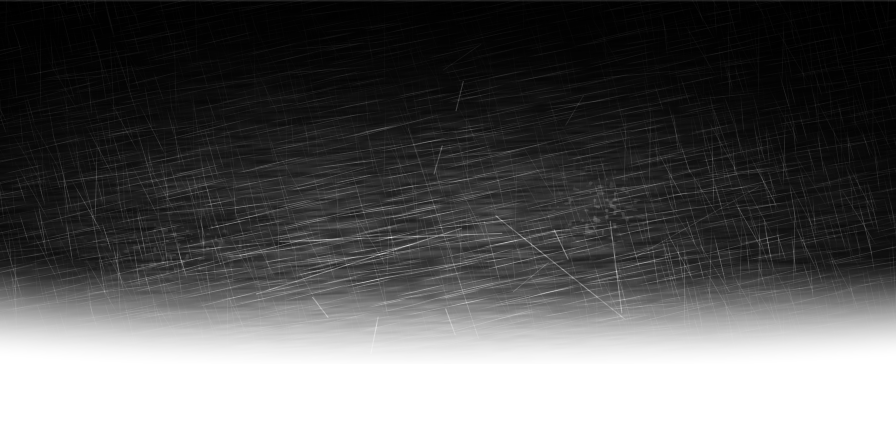
A Shadertoy shader for this texture:

```glsl
// Scratched dark metal under a soft central sheen, fading to white at the bottom.
// Stretched noise makes the brushed grain, looped cell layers scatter fine strokes,
// and a few long segments mark the deepest scratches. Units: canvas height = 1.

float hash(vec2 p) {
    vec3 q = fract(p.xyx * 0.1031);
    q += dot(q, q.yzx + 33.33);
    return fract((q.x + q.y) * q.z);
}

float valueNoise(vec2 p) {
    vec2 cell = floor(p), f = fract(p);
    f = f * f * (3.0 - 2.0 * f);
    float low = mix(hash(cell), hash(cell + vec2(1, 0)), f.x);
    float high = mix(hash(cell + vec2(0, 1)), hash(cell + vec2(1, 1)), f.x);
    return mix(low, high, f.y);
}

float gaussian(vec2 p, vec2 center, vec2 radius) {
    vec2 d = (p - center) / radius;
    return exp(-dot(d, d));
}

float lineCoverage(float dist, float halfWidth, float pixel) {
    return clamp((halfWidth - dist) / pixel + 0.5, 0.0, 1.0);
}

// One straight scratch, broken up along its length
float scratch(vec2 p, vec4 ends, float halfWidth, float pixel) {
    vec2 a = p - ends.xy, b = ends.zw - ends.xy;
    float t = clamp(dot(a, b) / dot(b, b), 0.0, 1.0);
    float wear = 0.5 + 0.5 * valueNoise(p * 70.0);
    return lineCoverage(length(a - b * t), halfWidth, pixel) * wear;
}

// At most one short tapered stroke in each cell of a rotated grid
float strokeLayer(vec2 p, float angle, vec2 size, float seed, float pixel) {
    vec2 dir = vec2(cos(angle), sin(angle));
    vec2 q = vec2(dot(p, dir), dot(p, vec2(-dir.y, dir.x))) / size + 40.0;
    q.x += 5.0 * hash(vec2(floor(q.y), seed));
    vec2 id = floor(q) + seed * 17.0, f = fract(q);
    float offset = hash(id), slant = hash(id + 7.3), strength = hash(id + 3.7);
    float middle = 0.25 + 0.5 * offset + (f.x - 0.5) * (slant - 0.5) * 0.4;
    float taper = smoothstep(0.0, 0.25, f.x) * (1.0 - smoothstep(0.4 + 0.4 * slant, 1.0, f.x));
    float coverage = lineCoverage(abs(f.y - middle) * size.y, 0.0008, pixel);
    return coverage * taper * strength * strength;
}

float brushedGrain(vec2 p) {
    p.y -= 0.06 * p.x;
    p.y += 0.006 * valueNoise(p * vec2(6.0, 9.0));
    float fine = valueNoise(p * vec2(24.0, 230.0));
    float broad = valueNoise(p * vec2(9.0, 95.0) + 11.0);
    return fine * 0.65 + broad * 0.35;
}

float fineStrokes(vec2 p, float pixel) {
    float level = 0.0;
    float sides = 0.3 + 0.7 * smoothstep(0.25, 0.75, abs(p.x - 0.95));
    for (int i = 0; i < 6; i++) {
        float k = float(i);
        float flatAngle = 0.06 + (hash(vec2(k, 2.0)) - 0.5) * 0.35;
        float steepAngle = 1.78 + (hash(vec2(k, 9.0)) - 0.5) * 0.6;
        vec2 size = vec2(0.10 + 0.035 * k, 0.016 + 0.006 * k);
        level += 0.50 * strokeLayer(p, flatAngle, size, k + 1.0, pixel);
        level += 0.55 * sides * strokeLayer(p, steepAngle, size * vec2(0.8, 1.3), k + 21.0, pixel);
    }
    return level;
}

float deepScratches(vec2 p, float pixel) {
    const vec4 bold[10] = vec4[10](
        vec4(1.107, 0.518, 1.393, 0.289), vec4(1.362, 0.505, 1.388, 0.302),
        vec4(0.573, 0.344, 1.029, 0.490), vec4(0.625, 0.461, 1.120, 0.479),
        vec4(0.969, 0.612, 0.987, 0.674), vec4(1.018, 0.753, 1.034, 0.818),
        vec4(0.828, 0.211, 0.844, 0.292), vec4(0.698, 0.336, 0.732, 0.292),
        vec4(0.995, 0.310, 1.016, 0.253), vec4(1.237, 0.487, 1.268, 0.422));
    const vec4 faint[8] = vec4[8](
        vec4(0.911, 0.714, 1.068, 0.245), vec4(1.594, 0.753, 1.719, 0.401),
        vec4(1.420, 0.427, 1.693, 0.583), vec4(1.146, 0.349, 1.224, 0.414),
        vec4(1.263, 0.721, 1.302, 0.786), vec4(1.563, 0.453, 1.628, 0.349),
        vec4(1.081, 0.505, 1.115, 0.375), vec4(0.990, 0.844, 1.073, 0.901));
    float level = 0.0;
    for (int i = 0; i < 10; i++) level = max(level, 0.50 * scratch(p, bold[i], 0.0012, pixel));
    for (int i = 0; i < 8; i++) level = max(level, 0.27 * scratch(p, faint[i], 0.0009, pixel));
    return level;
}

// Small chips gathered in two worn patches
float chips(vec2 p) {
    float patches = gaussian(p, vec2(1.34, 0.54), vec2(0.10, 0.09))
                  + 0.7 * gaussian(p, vec2(0.38, 0.45), vec2(0.22, 0.08));
    return patches * smoothstep(0.68, 0.9, valueNoise(p * vec2(110.0, 130.0)));
}

void mainImage(out vec4 fragColor, in vec2 fragCoord) {
    float pixel = 1.0 / iResolution.y;
    vec2 p = fragCoord * pixel;

    // Sheen on the metal, held steady below its brightest height
    float sheen = gaussian(vec2(p.x, max(p.y, 0.42)), vec2(0.95, 0.42), vec2(0.85, 0.29));
    float mottle = 0.8 + 0.4 * valueNoise(p * vec2(7.0, 10.0));
    float metal = 0.235 * sheen * mottle * (0.5 + brushedGrain(p));

    // White rises slightly higher toward both sides
    float fadeHeight = p.y + 0.008 - 0.032 * (p.x - 1.0) * (p.x - 1.0);
    float fade = 1.0 - smoothstep(0.175, 0.42, fadeHeight);
    float tone = mix(metal, 1.0, fade);

    // Wear catches the same light as the metal
    float wear = (fineStrokes(p, pixel) + 0.25 * chips(p)) * (0.08 + 0.92 * sheen) * (1.0 - fade);
    wear += deepScratches(p, pixel) * (0.3 + 0.7 * sheen);
    tone += (1.0 - tone) * min(wear, 0.8);

    // Thin top rim and clean lower panel
    tone += 0.12 * smoothstep(0.997 - pixel, 0.997 + pixel, p.y);
    tone = mix(1.0, tone, smoothstep(0.1875 - 0.5 * pixel, 0.1875 + 0.5 * pixel, p.y));
    fragColor = vec4(vec3(clamp(tone, 0.0, 1.0)), 1.0);
}
```
